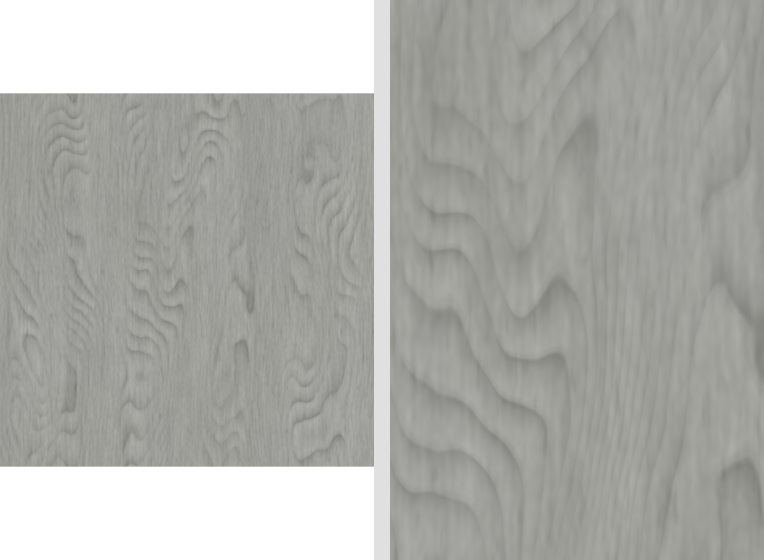
Left, the full canvas; right, a detail of the centre.
Give the GLSL for this texture, as a Shadertoy shader.

```glsl
// Square panel of pale grey wood between two white bands.
// The grain is the contour lines of a stretched, wrapping gradient noise added to
// a whole number of straight rings; fine fibres and broad tonal bands lie over it.

vec2 gradientAt(vec2 cell, vec2 period, uint seed) {
    uvec2 c = uvec2(mod(cell, period));
    uint h = c.x * 1597u + c.y * 51749u + seed * 7919u;
    h = (h ^ (h >> 15)) * 739391u;
    h = (h ^ (h >> 13)) * 974711u;
    h ^= h >> 16;
    float angle = float(h & 65535u) / 65536.0 * 6.28318;
    return vec2(cos(angle), sin(angle));
}

// Gradient noise with a whole number of cells across the panel
float noise(vec2 p, vec2 cells, uint seed) {
    p *= cells;
    vec2 i = floor(p), f = p - i;
    vec2 u = f * f * f * (f * (f * 6.0 - 15.0) + 10.0);
    vec2 e = vec2(1, 0);
    float a = dot(gradientAt(i, cells, seed), f);
    float b = dot(gradientAt(i + e.xy, cells, seed), f - e.xy);
    float c = dot(gradientAt(i + e.yx, cells, seed), f - e.yx);
    float d = dot(gradientAt(i + e.xx, cells, seed), f - e.xx);
    return mix(mix(a, b, u.x), mix(c, d, u.x), u.y);
}

// Ring count: straight grain bent into long nested loops
float growth(vec2 p) {
    return 48.0 * p.x
        + 9.5 * noise(p, vec2(7, 2), 1u)
        + 1.6 * noise(p, vec2(13, 5), 2u)
        + 0.25 * noise(p, vec2(34, 17), 3u);
}

float woodTone(vec2 p) {
    float rings = growth(p);
    float s = fract(rings);
    float rate = fwidth(rings);
    float soft = clamp(rate * 1.3, 0.12, 0.45);

    // Dark late wood ends sharply, followed by a pale rim
    float dark = pow(s, 4.0) * (1.0 - smoothstep(1.0 - soft, 1.0, s));
    float rim = smoothstep(0.0, soft, s) * (1.0 - smoothstep(soft, 0.75, s));

    // Lines are strongest in the open loops, where the rings spread apart
    float slope = abs(growth(p + vec2(0.004, 0)) - rings) / 0.004;
    float open = 1.0 - smoothstep(12.0, 55.0, slope);
    float patchy = smoothstep(-0.35, 0.35, noise(p, vec2(11, 4), 4u));
    float strength = mix(0.35, 1.0, open) * mix(0.4, 1.0, patchy);
    strength *= 1.0 - smoothstep(0.45, 0.9, rate);

    // Broad bands, streaks, fibres and pores
    float bands = 0.035 * noise(p, vec2(8, 1), 5u) + 0.022 * noise(p, vec2(23, 2), 6u);
    float streaks = 0.028 * noise(p, vec2(70, 5), 7u);
    float fibres = 0.036 * noise(p, vec2(150, 18), 8u) + 0.024 * noise(p, vec2(163, 70), 9u);
    float pores = 0.035 * smoothstep(0.25, 0.6, noise(p, vec2(120, 26), 10u));

    return 0.619 + bands + streaks + fibres - pores
        + strength * (0.028 * rim - 0.14 * dark);
}

void mainImage(out vec4 fragColor, in vec2 fragCoord) {
    vec2 uv = fragCoord / iResolution.xy;

    // The panel fills the middle two thirds of the height
    vec2 panel = vec2(uv.x, (uv.y - 1.0 / 6.0) * 1.5);
    float tone = woodTone(panel);
    float tint = 0.006 * noise(panel, vec2(3, 2), 11u);
    vec3 wood = tone + vec3(0.0, 0.001, -0.018 + tint);

    float inside = (1.0 / 3.0 - abs(uv.y - 0.5)) * iResolution.y;
    fragColor = vec4(mix(vec3(1), wood, clamp(inside + 0.5, 0.0, 1.0)), 1.0);
}
```
